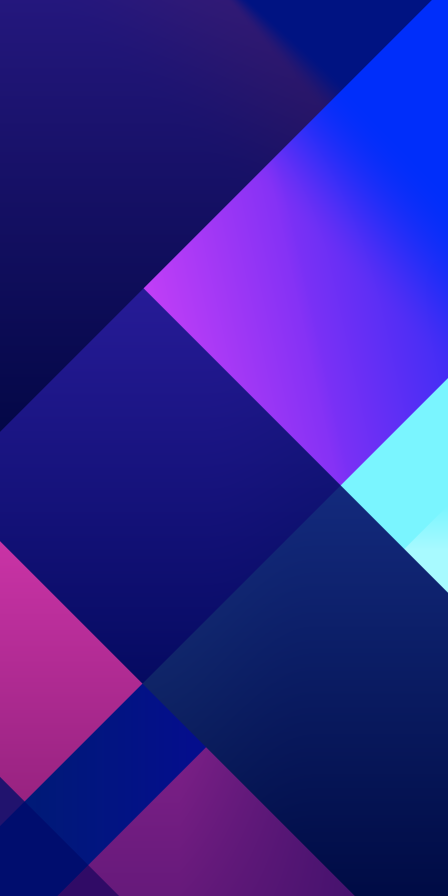
This background is drawn by a WebGL 1 fragment shader. Its source:

```glsl
precision highp float;
// Overlapping diagonal panels in indigo, violet, cyan and magenta.
// Two rotated axes split the canvas into a lattice of tiles; each tile
// carries its own soft gradient and the lattice edges are antialiased.

uniform vec2 u_resolution;

// Rising edges, measured along x + depth
#define RISE_A 0.964
#define RISE_B 1.844
#define RISE_C 2.128
// Falling edges, measured along x - depth
#define FALL_A -0.323
#define FALL_B -1.208
#define FALL_C -1.734
// Centre of the blurred fold in the upper right
#define FOLD 0.53

// Antialiased step across a diagonal edge
float cut(float v, float edge) {
  float soft = 1.0 / u_resolution.x;
  return smoothstep(edge - soft, edge + soft, v);
}

// Gradient between two colours as v goes from lo to hi
vec3 ramp(vec3 a, vec3 b, float lo, float hi, float v) {
  return mix(a, b, clamp((v - lo) / (hi - lo), 0.0, 1.0));
}

// Top left panel with a blurred blue fold
vec3 indigoPanel(vec2 p, float fall) {
  vec3 base = ramp(vec3(0.14, 0.09, 0.49), vec3(0.015, 0.03, 0.28), 0.0, 0.95, p.y);
  base += vec3(0.05, 0.01, -0.03) * smoothstep(0.1, 0.55, fall);
  float blur = 0.025 + 0.16 * p.y;
  float fold = smoothstep(FOLD - blur, FOLD + blur, fall);
  return mix(base, vec3(0.0, 0.075, 0.51), fold);
}

// Bright panel running from magenta through violet to blue
vec3 violetPanel(vec2 p, float fall) {
  float t = p.x - 0.22 * (p.y - 0.65);
  vec3 glow = ramp(vec3(0.76, 0.245, 0.965), vec3(0.5, 0.19, 0.96), 0.32, 0.69, t);
  glow = ramp(glow, vec3(0.22, 0.175, 0.96), 0.66, 1.02, t);
  return mix(glow, vec3(0.0, 0.18, 0.98), smoothstep(0.16, 0.58, fall));
}

// Central deep indigo tile
vec3 centrePanel(vec2 p) {
  vec3 c = ramp(vec3(0.15, 0.105, 0.59), vec3(0.02, 0.04, 0.38), 0.65, 1.53, p.y);
  return c - vec3(0.02, 0.0, 0.03) * smoothstep(0.45, 0.8, p.x);
}

// Lower right navy tile
vec3 navyPanel(vec2 p) {
  vec3 c = ramp(vec3(0.075, 0.165, 0.49), vec3(0.0, 0.045, 0.27), 1.08, 2.0, p.y);
  return c + vec3(0.02, 0.035, 0.02) * (1.0 - smoothstep(0.3, 0.7, p.x));
}

// Cyan corner with a paler overlap
vec3 cyanPanel(vec2 p, float rise) {
  vec3 cyan = vec3(0.48, 0.96, 1.0);
  vec3 pale = ramp(vec3(0.66, 0.98, 1.0), cyan, 1.23, 1.13, p.y);
  pale = ramp(cyan, vec3(0.66, 0.98, 1.0), 1.13, 1.23, p.y);
  return mix(cyan, pale, cut(rise, RISE_C));
}

// Lower left magenta tile
vec3 pinkPanel(vec2 p) {
  return ramp(vec3(0.79, 0.2, 0.65), vec3(0.59, 0.135, 0.5), 1.21, 1.8, p.y);
}

// Blue strip between the warm tiles
vec3 bluePanel(vec2 p) {
  return ramp(vec3(0.0, 0.1, 0.47), vec3(0.015, 0.055, 0.55), 0.08, 0.43, p.x);
}

// Bottom purple tile
vec3 purplePanel(vec2 p) {
  vec3 c = ramp(vec3(0.49, 0.125, 0.53), vec3(0.4, 0.1, 0.48), 1.67, 2.0, p.y);
  return ramp(c, vec3(0.27, 0.07, 0.43), 0.4, 0.8, p.x);
}

void main() {
  // Canvas is one unit wide and two deep, depth growing downward
  vec2 uv = gl_FragCoord.xy / u_resolution;
  vec2 p = vec2(uv.x, 2.0 - 2.0 * uv.y);
  float rise = p.x + p.y;
  float fall = p.x - p.y;

  float beyondA = cut(fall, FALL_A);
  float beyondB = cut(fall, FALL_B);
  float beyondC = cut(fall, FALL_C);

  // Second diagonal row: corner shade, pink, centre, violet
  vec3 row = mix(vec3(0.13, 0.075, 0.43), pinkPanel(p), beyondC);
  row = mix(row, centrePanel(p), beyondB);
  row = mix(row, violetPanel(p, fall), beyondA);

  // Lower rows: shaded overlaps, then blue and purple tiles
  float deep = cut(rise, RISE_C);
  vec3 shade = mix(vec3(0.0, 0.05, 0.43), vec3(0.19, 0.045, 0.4), deep);
  vec3 warm = mix(bluePanel(p), purplePanel(p), deep);
  vec3 lower = mix(shade, warm, beyondC);
  lower = mix(lower, navyPanel(p), beyondB);
  lower = mix(lower, cyanPanel(p, rise), beyondA);

  // Stack the rows from top left to bottom right
  vec3 color = mix(indigoPanel(p, fall), row, cut(rise, RISE_A));
  color = mix(color, lower, cut(rise, RISE_B));
  gl_FragColor = vec4(color, 1.0);
}
```
